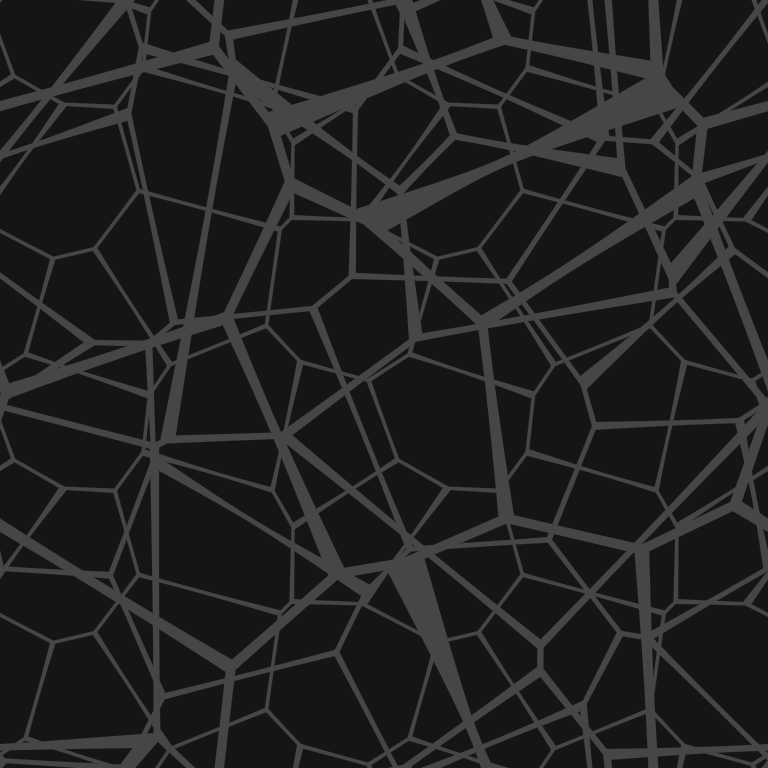
Write a WebGL 1 fragment shader that draws this pattern.

```glsl
#ifdef GL_FRAGMENT_PRECISION_HIGH
precision highp float;
#else
precision mediump float;
#endif

uniform vec2 u_resolution;

#define GROUND_COLOR vec3(0.082)
#define STRAND_COLOR vec3(0.273)
// Per layer: cells across the canvas, cells per repeat, strand width, seed
#define BOLD_LAYER   vec4(3.0, 3.0, 0.0122, 1.0)
#define MEDIUM_LAYER vec4(3.0, 3.0, 0.0082, 2.0)
#define LIGHT_LAYER  vec4(4.0, 4.0, 0.0064, 3.0)
#define FINE_LAYER   vec4(6.0, 3.0, 0.0046, 4.0)
#define EDGE_PIXELS 1.1

// Two random values per cell, without sine
vec2 hash22(vec2 cell, float seed) {
  vec3 p = fract(vec3(cell.xyx + seed * 7.31) * vec3(0.1031, 0.1030, 0.0973));
  p += dot(p, p.yzx + 33.33);
  return fract((p.xx + p.yz) * p.zy);
}

// Coverage of tapered strands along the borders of Voronoi cells
float strands(vec2 uv, vec4 layer, float pixel) {
  vec2 p = uv * layer.x;
  vec2 base = floor(p);
  vec2 local = p - base;
  vec2 nearest = vec2(8.0);
  vec2 second = vec2(8.0);

  for (int j = -2; j <= 2; j++) {
    for (int i = -2; i <= 2; i++) {
      vec2 offset = vec2(float(i), float(j));
      vec2 site = hash22(mod(base + offset, layer.y), layer.w);
      vec2 toSite = offset + site - local;
      float d = dot(toSite, toSite);
      if (d < dot(nearest, nearest)) {
        second = nearest;
        nearest = toSite;
      } else if (d < dot(second, second)) {
        second = toSite;
      }
    }
  }

  // The gap grows slowly near corners, so strands flare where they meet
  float f1 = max(length(nearest), 1e-4);
  float f2 = max(length(second), 1e-4);
  float gap = (f2 - f1) / layer.x;
  float slope = max(length(nearest / f1 - second / f2), 0.05);
  float signedDistance = (gap - layer.z) / slope;
  return clamp(0.5 - signedDistance / (EDGE_PIXELS * pixel), 0.0, 1.0);
}

void main() {
  float pixel = 1.0 / min(u_resolution.x, u_resolution.y);
  vec2 uv = gl_FragCoord.xy * pixel;

  // Overlay the nets from coarse to fine in one flat tone
  float web = strands(uv, BOLD_LAYER, pixel);
  web = max(web, strands(uv + vec2(0.13, 0.21), MEDIUM_LAYER, pixel));
  web = max(web, strands(uv + vec2(0.07, 0.16), LIGHT_LAYER, pixel));
  web = max(web, strands(uv, FINE_LAYER, pixel));

  gl_FragColor = vec4(mix(GROUND_COLOR, STRAND_COLOR, web), 1.0);
}
```
